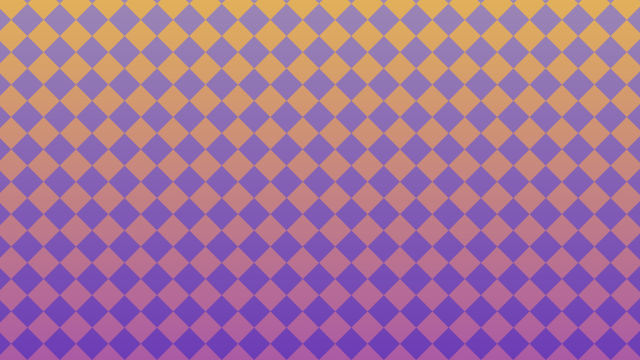
Reproduce this pattern procedurally as a Shadertoy shader.

```glsl
const float CELL = 0.09;         // diamond diagonal, in canvas heights
const float SHIFT = 0.345;       // sideways offset, in cells

const vec3 WARM_LOW = vec3(0.67, 0.355, 0.645);
const vec3 WARM_HIGH = vec3(0.885, 0.69, 0.355);
const vec3 COOL_LOW = vec3(0.424, 0.235, 0.71);
const vec3 COOL_HIGH = vec3(0.607, 0.525, 0.71);

// Signed distance to a lattice of diamonds touching at their corners
float diamondLattice(vec2 p) {
    vec2 q = abs(fract(p + 0.5) - 0.5);
    return (q.x + q.y - 0.5) * inversesqrt(2.0);
}

// Coverage of the inside of a shape over one pixel
float coverage(float dist, float pixel) {
    return clamp(0.5 - dist / pixel, 0.0, 1.0);
}

void mainImage(out vec4 fragColor, in vec2 fragCoord) {
    vec2 uv = fragCoord / iResolution.y;
    float pixel = 1.0 / (iResolution.y * CELL);

    // Vertical gradient for each set of diamonds
    vec3 warm = mix(WARM_LOW, WARM_HIGH, uv.y);
    vec3 cool = mix(COOL_LOW, COOL_HIGH, uv.y);

    // Checkerboard turned by 45 degrees
    float dist = diamondLattice(uv / CELL - vec2(SHIFT, 0.0));
    fragColor = vec4(mix(cool, warm, coverage(dist, pixel)), 1.0);
}
```
